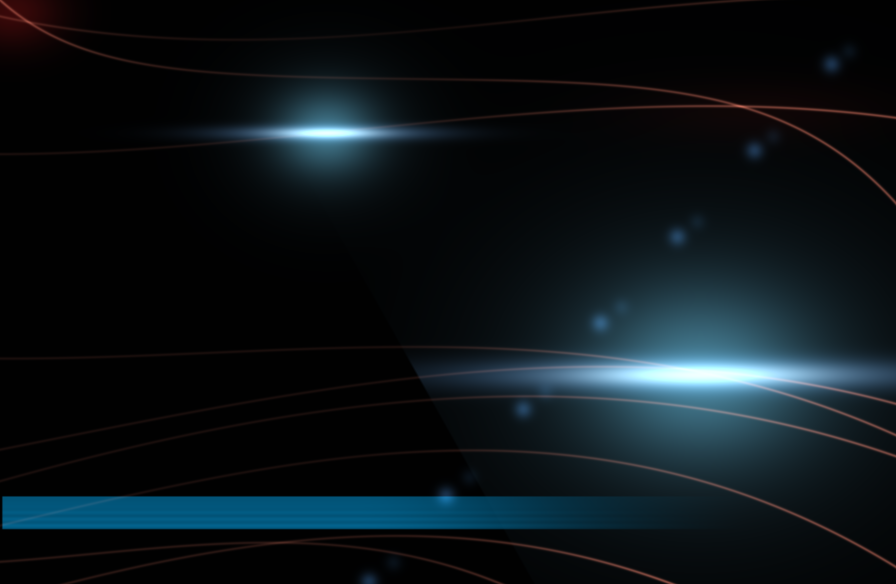
A WebGL 2 fragment shader for this background:

```glsl
#version 300 es
precision highp float;
// Dark backdrop with two lens flares, a fading cyan bar, copper curves
// and a diagonal trail of soft dots. Everything is summed light from
// gaussians and distance fields, in units of the canvas height.
uniform vec2 u_resolution;
out vec4 fragColor;

float hash(float n) {
    return fract(sin(n * 12.9898) * 43758.5453);
}

float gauss(vec2 q) {
    return exp(-dot(q, q));
}

// Cubic through four heights evenly spaced across the canvas width
float cubic(float x, vec4 h) {
    float s = x / 0.512;
    vec3 d1 = h.yzw - h.xyz;
    vec2 d2 = d1.yz - d1.xy;
    return h.x + s * (d1.x + (s - 1.0) * (d2.x / 2.0 + (s - 2.0) * (d2.y - d2.x) / 6.0));
}

// Thin smooth stroke where the height difference crosses zero
float stroke(float diff) {
    float slope = length(vec2(dFdx(diff), dFdy(diff))) * u_resolution.y;
    float d = diff / max(slope, 1e-4);
    return exp(-pow(abs(d) / 0.0025, 2.0));
}

// Teal halo, blue streak and white core
vec3 flare(vec2 q) {
    vec3 light = vec3(0.19, 0.35, 0.41) * gauss(q / vec2(0.080, 0.066));
    light += vec3(0.06, 0.105, 0.125) * gauss(q / vec2(0.145, 0.125));
    light += vec3(0.22, 0.35, 0.50) * gauss(q / vec2(0.18, 0.013));
    light += vec3(0.45, 0.38, 0.28) * gauss(q / vec2(0.085, 0.008));
    return light;
}

void main() {
    vec2 p = gl_FragCoord.xy / u_resolution.y;
    vec3 col = vec3(0.002, 0.003, 0.004);

    // Red warmth in the corner and around the right crossing
    float corner = gauss((p - vec2(0.02, 0.98)) / vec2(0.085, 0.06));
    col += vec3(0.22, 0.03, 0.03) * corner;
    col += vec3(0.05, 0.008, 0.006) * gauss((p - vec2(1.30, 0.81)) / vec2(0.22, 0.05));

    // Small flare, and a large one clipped by a slanted edge
    col += flare(p - vec2(0.56, 0.772));
    vec2 q = p - vec2(1.20, 0.358);
    float edge = p.x - 0.716 - (0.356 - p.y) * 0.56;
    vec3 big = flare(q / vec2(2.25, 2.1));
    big += vec3(0.020, 0.033, 0.040) * gauss(q / vec2(0.46, 0.36));
    col += big * smoothstep(-0.003, 0.003, edge);

    // Striped bar fading to the right
    float bar = smoothstep(0.092, 0.096, p.y) * (1.0 - smoothstep(0.148, 0.152, p.y));
    bar *= smoothstep(0.002, 0.006, p.x) * (1.0 - smoothstep(0.60, 1.30, p.x));
    float row = p.y * 180.0;
    float stripe = mix(hash(floor(row)), hash(floor(row) + 1.0), smoothstep(0.0, 1.0, fract(row)));
    col = mix(col, vec3(0.01, 0.37, 0.53) * (0.88 + 0.16 * stripe), bar);

    // Copper curves, brighter toward the right and in the corner
    float glow = 0.15 + 0.55 * smoothstep(0.6, 1.5, p.x);
    float lines = 0.5 * stroke(p.y - cubic(p.x, vec4(0.972, 0.934, 0.978, 1.006)));
    float bend = 0.864 + 0.136 * exp(-p.x / 0.15) - 0.214 * pow(p.x / 1.536, 8.0);
    lines += stroke(p.y - bend);
    lines += stroke(p.y - cubic(p.x, vec4(0.736, 0.768, 0.813, 0.798)));
    lines += stroke(p.y - cubic(p.x, vec4(0.386, 0.402, 0.390, 0.254)));
    lines += stroke(p.y - cubic(p.x, vec4(0.230, 0.326, 0.372, 0.308)));
    lines += stroke(p.y - cubic(p.x, vec4(0.176, 0.290, 0.318, 0.218)));
    lines += stroke(p.y - cubic(p.x, vec4(0.100, 0.206, 0.214, 0.028)));
    lines += 1.6 * stroke(p.y - cubic(p.x, vec4(0.038, 0.070, -0.090, -0.722)));
    lines += 1.6 * stroke(p.y - cubic(p.x, vec4(-0.030, 0.074, 0.040, -0.220)));
    float topLeft = 0.5 * exp(-p.x / 0.3) * smoothstep(0.8, 0.95, p.y);
    col += vec3(0.62, 0.33, 0.27) * lines * (glow + topLeft) * (1.0 - min(col, 1.0));

    // Diagonal trail of paired dots
    for (int i = 0; i < 7; i++) {
        float k = float(i);
        vec2 dotPos = vec2(1.424, 0.890) - k * vec2(0.132, 0.1477);
        vec2 twin = dotPos + vec2(0.030, 0.022) + k * vec2(0.002, 0.0018);
        col += vec3(0.10, 0.19, 0.29) * gauss((p - dotPos) / 0.015);
        col += vec3(0.03, 0.06, 0.09) * gauss((p - twin) / 0.014);
    }

    fragColor = vec4(min(col, 1.0), 1.0);
}
```
